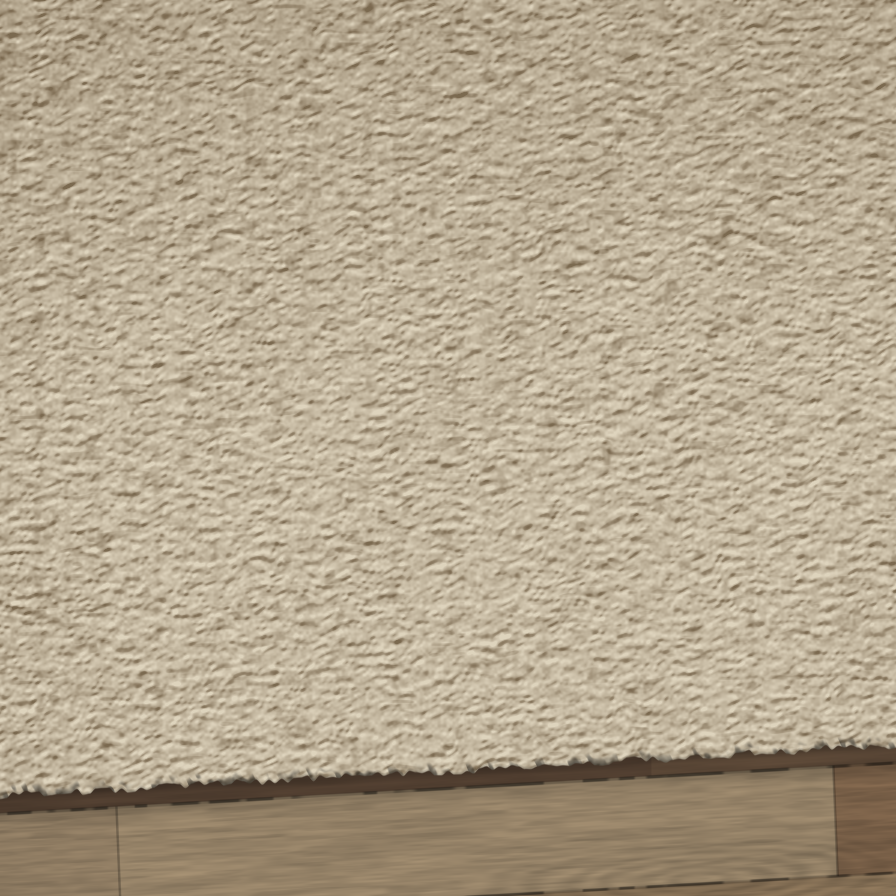
A WebGL 1 fragment shader for this texture:

```glsl
precision highp float;
// A nubby woven wool rug lying on pale oak planks, its frayed edge tilted.
// The weave is a relief-lit noise height field with dark hollows; the floor
// is stretched grain, oval growth rings, plank seams and a contact shadow.
uniform vec2 u_resolution;

float hash(vec2 p) {
  return fract(sin(dot(p, vec2(127.1, 311.7))) * 43758.55);
}

float noise(vec2 p) {
  vec2 i = floor(p), f = fract(p);
  f = f * f * (3.0 - 2.0 * f);
  return mix(mix(hash(i), hash(i + vec2(1.0, 0.0)), f.x),
             mix(hash(i + vec2(0.0, 1.0)), hash(i + 1.0), f.x), f.y);
}

float fbm(vec2 p) {
  float sum = 0.0, amp = 0.5;
  for (int i = 0; i < 4; i++) {
    sum += amp * noise(p);
    p = p * 2.03 + 17.3;
    amp *= 0.5;
  }
  return sum;
}

// Yarn height: flat loops, with finer strands leaning to the right
float yarnHeight(vec2 p) {
  float loops = noise(p * vec2(66.0, 150.0));
  float strands = noise(vec2(p.x * 135.0 + p.y * 70.0, p.y * 235.0 - p.x * 105.0) + 31.0);
  return 0.54 * loops + 0.46 * strands;
}

vec3 rug(vec2 p) {
  vec2 q = p;
  q.y -= 0.05 * p.x;
  q.y += 0.006 * (noise(p * vec2(36.0, 30.0)) - 0.5);
  q.x += 0.005 * (noise(p * 50.0 + 9.0) - 0.5);

  // Relief lit from above, with extra shade where it turns away
  float relief = yarnHeight(q) - yarnHeight(q + vec2(-0.0012, 0.0038));
  float shade = smoothstep(0.08, 0.38, -relief);

  // Short flat hollows between rows of loops
  float hollow = smoothstep(0.62, 0.9, noise(q * vec2(68.0, 165.0) + 120.0));
  hollow *= 0.4 + 0.6 * noise(q * vec2(25.0, 45.0) + 70.0);

  // Faint upright channels, strongest on the left
  float column = abs(fract(p.x * 30.0 + 0.4 * noise(p * vec2(8.0, 50.0))) - 0.5);
  float channel = (1.0 - smoothstep(0.0, 0.17, column)) * noise(p * vec2(40.0, 110.0) + 44.0);

  float tone = 0.87 + 0.82 * relief - 0.25 * shade - 0.36 * hollow;
  tone -= channel * mix(0.20, 0.07, p.x);
  tone += 0.24 * (noise(p * 300.0 + 13.0) - 0.5);
  tone += 0.04 * (fbm(p * 7.0) - 0.47);

  // Light falls off toward the top and its corners
  tone -= 0.15 * smoothstep(0.5, 1.05, p.y);
  tone -= 0.10 * smoothstep(0.3, 0.75, length((p - vec2(0.55, 0.4)) * vec2(0.9, 0.7)));
  return mix(vec3(0.48, 0.41, 0.31), vec3(0.82, 0.775, 0.685), clamp(tone, 0.0, 1.15));
}

// across is the height measured perpendicular to the tilted planks
vec3 planks(vec2 p, float across, float px) {
  float grain = fbm(vec2(p.x * 9.0, across * 150.0));
  float fine = noise(vec2(p.x * 45.0, across * 430.0));
  vec2 knot = (vec2(p.x, across) - vec2(0.79, -0.025)) * vec2(1.0, 5.5);
  float rings = 0.5 + 0.5 * sin(length(knot) * 150.0 + 7.0 * fbm(p * vec2(12.0, 35.0)));
  rings *= 1.0 - smoothstep(0.12, 0.34, length(knot));

  float lean = 0.04 * (0.0925 - across);
  float leftJoint = p.x - 0.13 - lean;
  float rightJoint = p.x - 0.93 - lean;
  vec3 color = mix(vec3(0.56, 0.485, 0.385), vec3(0.585, 0.51, 0.405), smoothstep(-px, px, leftJoint));
  color = mix(color, vec3(0.48, 0.38, 0.285), smoothstep(-px, px, rightJoint));
  color = mix(color, vec3(0.53, 0.445, 0.34), smoothstep(px, -px, across + 0.031));
  color *= 0.91 + 0.20 * grain + 0.10 * (fine - 0.5) - 0.09 * rings;
  color *= 1.0 - 0.06 * smoothstep(0.6, 0.85, noise(vec2(p.x * 20.0, across * 240.0) + 8.0));

  // Joints in the main row, then the broken lower seam
  float inRow = smoothstep(-0.031 - px, -0.031 + px, across);
  float joint = min(abs(leftJoint), abs(rightJoint));
  color *= 1.0 - 0.25 * inRow * (1.0 - smoothstep(0.0005, 0.0022, joint));
  float dashes = 0.35 + 0.65 * smoothstep(0.35, 0.6, noise(vec2(p.x * 70.0, 3.0)));
  color *= 1.0 - 0.5 * dashes * (1.0 - smoothstep(0.0005, 0.0026, abs(across + 0.031)));

  // Shaded strip of the next row, close to the rug
  vec3 strip = mix(vec3(0.31, 0.24, 0.185), vec3(0.35, 0.275, 0.21), smoothstep(-px, px, p.x - 0.727));
  strip *= 0.86 + 0.28 * grain;
  strip *= 1.0 - 0.2 * smoothstep(0.101, 0.113, across);
  color *= 1.0 - 0.14 * smoothstep(0.068, 0.0925, across);
  color = mix(color, strip, smoothstep(0.0925 - px, 0.0925 + px, across));
  float seam = 1.0 - smoothstep(0.0006, 0.0028, abs(across - 0.0915));
  return color * (1.0 - 0.5 * seam * dashes);
}

void main() {
  vec2 p = gl_FragCoord.xy / u_resolution;
  float px = 1.0 / u_resolution.y;
  float across = p.y - 0.057 * p.x;

  // Frayed border made of small uneven tufts
  float tufts = noise(vec2(p.x * 140.0, 2.0));
  float edge = 0.107 + 0.008 * tufts + 0.003 * (noise(vec2(p.x * 28.0, 6.0)) - 0.5);
  float depth = across - edge;
  vec3 wool = rug(p);
  float gaps = smoothstep(0.45, 0.8, noise(vec2(p.x * 170.0 + across * 70.0, across * 90.0)));
  wool *= 1.0 - 0.42 * gaps * (1.0 - smoothstep(0.003, 0.011, depth));
  wool *= 1.0 - 0.2 * (1.0 - smoothstep(0.0, 0.004, depth));

  vec3 color = mix(planks(p, across, px), wool, smoothstep(-px, px, depth));
  gl_FragColor = vec4(color, 1.0);
}
```
